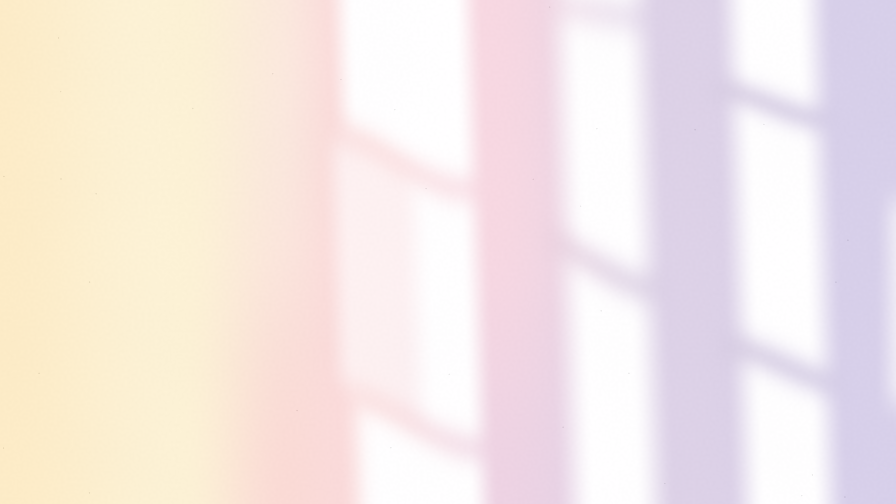
Reproduce this background procedurally as a Shadertoy shader.

```glsl
// Pastel wall, yellow to lilac, with soft window light crossed by blurred bar shadows.

float hash(vec2 p) {
    p = fract(p * vec2(0.1031, 0.1137));
    p += dot(p, p.yx + 33.33);
    return fract((p.x + p.y) * p.x * 17.0);
}

vec2 gradientAt(vec2 cell) {
    float angle = 6.2832 * hash(cell);
    return vec2(cos(angle), sin(angle));
}

float gradientNoise(vec2 p) {
    vec2 i = floor(p), f = p - i, e = vec2(1, 0);
    vec2 u = f * f * f * (f * (f * 6.0 - 15.0) + 10.0);
    float low = mix(dot(gradientAt(i), f), dot(gradientAt(i + e), f - e), u.x);
    float high = mix(dot(gradientAt(i + e.yx), f - e.yx), dot(gradientAt(i + 1.0), f - 1.0), u.x);
    return mix(low, high, u.y);
}

// Pastel bands blended from left to right
vec3 wallColor(vec2 uv) {
    float x = uv.x;
    vec3 c = mix(vec3(0.99, 0.922, 0.78), vec3(0.988, 0.945, 0.835), smoothstep(0.0, 0.2, x + 0.03 * uv.y));
    vec3 peach = mix(vec3(0.98, 0.855, 0.835), vec3(0.982, 0.905, 0.87), smoothstep(0.0, 0.75, uv.y));
    c = mix(c, peach, smoothstep(0.2, 0.32 + 0.03 * uv.y, x));
    c = mix(c, vec3(0.98, 0.855, 0.855), smoothstep(0.31, 0.39, x));
    vec3 rose = mix(vec3(0.93, 0.825, 0.89), vec3(0.968, 0.845, 0.885), smoothstep(0.0, 0.6, uv.y));
    c = mix(c, rose, smoothstep(0.4, 0.56, x));
    c = mix(c, vec3(0.865, 0.82, 0.905), smoothstep(0.55, 0.74, x));
    return mix(c, vec3(0.843, 0.812, 0.915), smoothstep(0.76, 0.96, x));
}

// Upright strip of light with blurred sides
float lightStrip(float x, float left, float right, float blur) {
    return smoothstep(left - blur, left + blur, x) * (1.0 - smoothstep(right - blur, right + blur, x));
}

// Height above a bar that sinks from left to right
float aboveBar(vec2 uv, vec2 start, vec2 end) {
    return uv.y - mix(start.y, end.y, smoothstep(start.x, end.x, uv.x));
}

float barShadow(float height, float width) {
    return exp(-height * height / (width * width));
}

void mainImage(out vec4 fragColor, in vec2 fragCoord) {
    vec2 uv = fragCoord / iResolution.xy;
    vec2 p = fragCoord / iResolution.y;
    float x = uv.x - 0.018 * (1.0 - uv.y); // strips lean right as they descend

    // Left strip: two bars, with a veil over the left half between them
    float upper = aboveBar(uv, vec2(0.37, 0.735), vec2(0.52, 0.625));
    float lower = aboveBar(uv, vec2(0.37, 0.22), vec2(0.54, 0.11));
    float between = smoothstep(0.03, -0.03, upper) * smoothstep(-0.03, 0.03, lower);
    float below = smoothstep(0.02, -0.03, lower);
    float veil = between * smoothstep(0.475, 0.435, x) + below * smoothstep(0.41, 0.37, x);
    float strip = lightStrip(x, 0.379 - 0.012 * between, 0.522, 0.017);
    float bars = max(barShadow(upper, 0.035), barShadow(lower, 0.035));
    float light = strip * (1.0 - 0.38 * veil) * (1.0 - 0.6 * bars);

    // Middle strip
    float midBar = barShadow(aboveBar(uv, vec2(0.6, 0.52), vec2(0.73, 0.43)), 0.04);
    float topBar = barShadow(aboveBar(uv, vec2(0.6, 0.99), vec2(0.73, 0.965)), 0.04);
    light += lightStrip(x, 0.624, 0.714, 0.023) * (1.0 - 0.65 * midBar) * (1.0 - 0.5 * topBar);

    // Right strip
    float highBar = barShadow(aboveBar(uv, vec2(0.8, 0.82), vec2(0.92, 0.765)), 0.032);
    float lowBar = barShadow(aboveBar(uv, vec2(0.81, 0.31), vec2(0.94, 0.24)), 0.036);
    float rightBars = max(highBar, lowBar);
    light += lightStrip(x, 0.816, 0.909, 0.021) * (1.0 - 0.75 * rightBars);

    // Sliver entering at the right border
    light += 0.75 * smoothstep(0.975, 1.012, uv.x) * smoothstep(0.15, 0.25, uv.y) * smoothstep(0.65, 0.55, uv.y);

    // Bars also darken the wall just beside the strips
    float shade = midBar * lightStrip(x, 0.61, 0.72, 0.03) + rightBars * lightStrip(x, 0.8, 0.915, 0.03);
    vec3 color = wallColor(uv) * (1.0 - 0.025 * shade);
    color = mix(color, vec3(0.998, 0.995, 0.998), clamp(light, 0.0, 1.0));

    // Paper grain and a few tiny specks
    color += 0.007 * gradientNoise(p * 150.0) + 0.004 * gradientNoise(p * 5.0);
    vec2 cell = floor(p * 30.0);
    vec2 center = 0.2 + 0.6 * vec2(hash(cell + 7.0), hash(cell + 19.0));
    float speck = smoothstep(0.07, 0.02, length(fract(p * 30.0) - center));
    color -= 0.07 * speck * step(0.975, hash(cell + 41.0));

    fragColor = vec4(clamp(color, 0.0, 1.0), 1.0);
}
```
